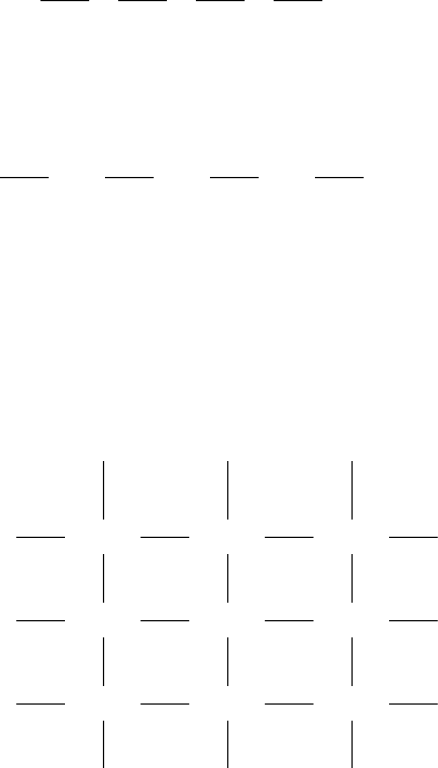
A Shadertoy shader for this pattern:

```glsl
// Sparse black dashes on white: two loose rows above a lattice of
// alternating horizontal and vertical strokes. Each stroke is a box whose
// exact pixel coverage is the product of its overlaps along x and y.

// All lengths are fractions of the canvas height, measured from the top left.
#define STROKE 0.0016
#define DASH 0.0634
#define TALL_DASH 0.0762
#define LATTICE_PITCH vec2(0.1618, 0.1085)
#define ROW_START vec2(0.0212, 0.6997)
#define COLUMN_START vec2(0.1348, 0.7214)
#define TALL_TOP 0.6003
#define TOP_ROW vec2(0.0527, 0.0007)
#define TOP_PITCH 0.1012
#define MIDDLE_ROW vec2(0.0, 0.2312)
#define MIDDLE_PITCH 0.1367
#define PAPER vec3(1.0)

// Share of a pixel centred on x that lies inside [start, start + size].
float overlap(float x, float start, float size, float pixel) {
    float low = max(x - 0.5 * pixel, start);
    float high = min(x + 0.5 * pixel, start + size);
    return clamp((high - low) / pixel, 0.0, 1.0);
}

// Overlap with the nearest of count equal intervals.
float repeated(float x, float start, float size, float pitch, float count, float pixel) {
    float nearest = round((x - start - 0.5 * size) / pitch);
    float index = clamp(nearest, 0.0, count - 1.0);
    return overlap(x, start + index * pitch, size, pixel);
}

// One horizontal row of four dashes.
float dashRow(vec2 p, vec2 start, float pitch, float pixel) {
    return repeated(p.x, start.x, DASH, pitch, 4.0, pixel)
         * overlap(p.y, start.y - 0.5 * STROKE, STROKE, pixel);
}

// Four dashes across by three rows, with three columns of strokes between.
float lattice(vec2 p, float pixel) {
    float rows = repeated(p.x, ROW_START.x, DASH, LATTICE_PITCH.x, 4.0, pixel)
               * repeated(p.y, ROW_START.y - 0.5 * STROKE, STROKE, LATTICE_PITCH.y, 3.0, pixel);

    // The first stroke of each column is taller than the three below it.
    float strokes = max(overlap(p.y, TALL_TOP, TALL_DASH, pixel),
                        repeated(p.y, COLUMN_START.y, DASH, LATTICE_PITCH.y, 3.0, pixel));
    float columns = strokes
                  * repeated(p.x, COLUMN_START.x - 0.5 * STROKE, STROKE, LATTICE_PITCH.x, 3.0, pixel);
    return max(rows, columns);
}

void mainImage(out vec4 fragColor, in vec2 fragCoord) {
    float pixel = 1.0 / iResolution.y;
    vec2 p = vec2(fragCoord.x, iResolution.y - fragCoord.y) * pixel;

    float ink = lattice(p, pixel);
    ink = max(ink, dashRow(p, TOP_ROW, TOP_PITCH, pixel));
    ink = max(ink, dashRow(p, MIDDLE_ROW, MIDDLE_PITCH, pixel));

    fragColor = vec4(PAPER * (1.0 - ink), 1.0);
}
```
